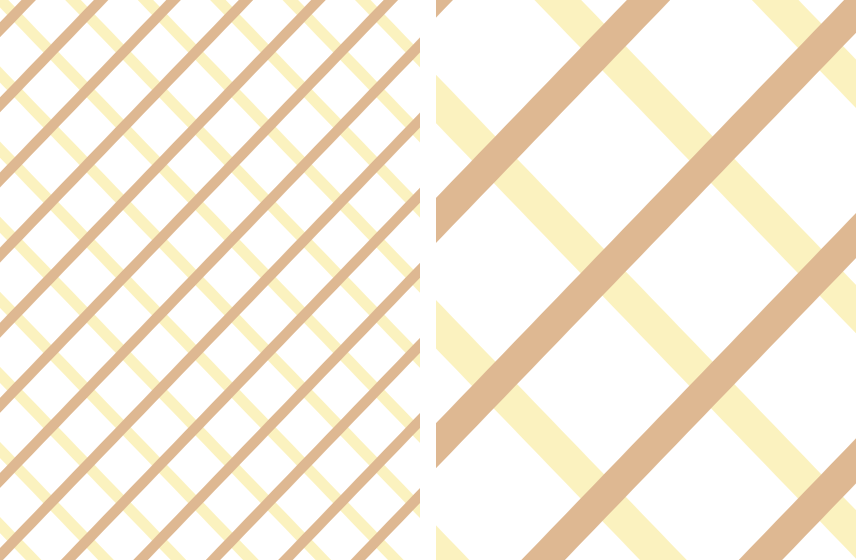
Left: the whole. Right: its middle third, enlarged.
Reproduce this pattern procedurally as a WebGL 1 fragment shader.

```glsl
precision highp float;

uniform vec2 u_resolution;

#define PERIOD vec2(0.12936, 0.13412)  // lattice step, in canvas heights
#define TAN_WIDTH 0.200                // stripe widths, as a share of the step
#define CREAM_WIDTH 0.215
#define TAN_PHASE 0.396
#define CREAM_PHASE 0.008
#define TAN_COLOR vec3(0.871, 0.722, 0.573)
#define CREAM_COLOR vec3(0.984, 0.949, 0.749)
#define GROUND_COLOR vec3(1.0)

// Coverage of a stripe centred on every whole value of t
float stripe(float t, float width, float pixel) {
  float dist = abs(fract(t + 0.5) - 0.5) - 0.5 * width;
  return clamp(0.5 - dist / pixel, 0.0, 1.0);
}

void main() {
  // Lattice coordinates, measured from the upper left corner
  vec2 uv = gl_FragCoord.xy / u_resolution.y;
  vec2 cell = vec2(uv.x, 1.0 - uv.y) / PERIOD;

  // Size of one pixel across a diagonal
  float pixel = length(1.0 / PERIOD) / u_resolution.y;

  // Falling cream stripes pass beneath the rising tan ones
  float cream = stripe(cell.x - cell.y - CREAM_PHASE, CREAM_WIDTH, pixel);
  float tanBand = stripe(cell.x + cell.y - TAN_PHASE, TAN_WIDTH, pixel);

  vec3 color = mix(GROUND_COLOR, CREAM_COLOR, cream);
  color = mix(color, TAN_COLOR, tanBand);
  gl_FragColor = vec4(color, 1.0);
}
```
